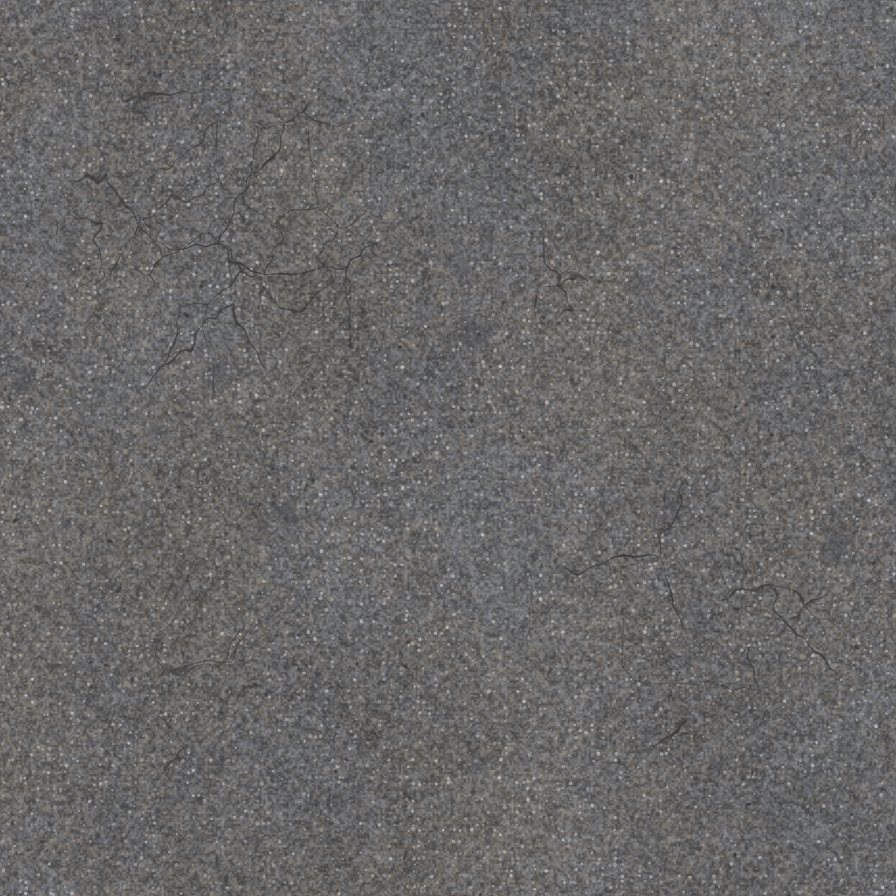
This texture is drawn by a Shadertoy shader. Its source:

```glsl
// Worn grey asphalt: fine grain, pale grit, soft stains and patches of hairline cracks.
#define BASE_TONE 0.404
#define FINE_GRAIN 0.17
#define COARSE_GRAIN 0.12
#define MOTTLE 0.07
#define GRIT_SHARE 0.30
#define GRIT_LIGHT 0.17
#define NET_FREQ 17.0
#define LONG_FREQ 8.0
#define CRACK_WIDTH 0.0009
#define CRACK_COLOR vec3(0.20, 0.195, 0.195)
#define STAIN_COLOR vec3(0.29, 0.30, 0.33)
#define TAN_COLOR vec3(0.56, 0.52, 0.46)

vec3 hash3(vec2 p) {
    vec3 q = fract(p.xyx * vec3(0.1031, 0.1030, 0.0973));
    q += dot(q, q.yxz + 33.33);
    return fract((q.xxy + q.yzz) * q.zyx);
}

float noise(vec2 p) {
    vec2 i = floor(p), f = fract(p);
    f = f * f * (3.0 - 2.0 * f);
    return mix(mix(hash3(i).x, hash3(i + vec2(1, 0)).x, f.x),
               mix(hash3(i + vec2(0, 1)).x, hash3(i + vec2(1, 1)).x, f.x), f.y);
}

float fbm(vec2 p) {
    float sum = 0.0, amp = 0.5;
    for (int i = 0; i < 4; i++) {
        sum += amp * noise(p);
        p = mat2(1.6, 1.2, -1.2, 1.6) * p + 7.3;
        amp *= 0.5;
    }
    return sum / 0.9375;
}

vec2 noise2(vec2 p) {
    return vec2(noise(p), noise(p + 51.7)) - 0.5;
}

// One random spot per cell: x = coverage, y = random value of the spot
vec2 spots(vec2 uv, float freq, float share, float radius, float blur, float seed) {
    vec2 p = uv * freq + seed;
    vec3 rnd = hash3(floor(p));
    vec3 kind = hash3(floor(p) + 91.0);
    float r = radius * mix(0.45, 1.0, kind.x);
    float d = length(fract(p) - mix(vec2(r), vec2(1.0 - r), rnd.xy));
    float cover = 1.0 - smoothstep(r - blur, r + blur, d);
    return vec2(cover * step(rnd.z, share), kind.y);
}

// Nearest cell border: x = distance in canvas units, y = random value of that border
vec2 cellBorder(vec2 uv, float freq, float seed) {
    vec2 p = uv * freq + seed, cell = floor(p), f = fract(p);
    vec2 nearId = vec2(0), toNear = vec2(0), otherId = vec2(0);
    float best = 9.0;
    for (int y = -1; y <= 1; y++)
    for (int x = -1; x <= 1; x++) {
        vec2 o = vec2(x, y), v = o + hash3(cell + o).xy - f;
        if (dot(v, v) < best) { best = dot(v, v); toNear = v; nearId = o; }
    }
    best = 9.0;
    for (int y = -2; y <= 2; y++)
    for (int x = -2; x <= 2; x++) {
        vec2 o = nearId + vec2(x, y), v = o + hash3(cell + o).xy - f;
        if (o == nearId) continue;
        float d = dot(0.5 * (toNear + v), normalize(v - toNear));
        if (d < best) { best = d; otherId = o; }
    }
    return vec2(best / freq, hash3(2.0 * cell + nearId + otherId + 17.0).z);
}

float patchMask(vec2 uv, vec2 center, vec2 radius) {
    return 1.0 - smoothstep(0.35, 1.0, length((uv - center) / radius));
}

float crackLine(vec2 border, float density, float width, float pixel) {
    float line = 1.0 - smoothstep(width - 0.7 * pixel, width + 0.7 * pixel, border.x);
    return line * smoothstep(border.y, border.y + 0.25, density);
}

void mainImage(out vec4 fragColor, in vec2 fragCoord) {
    vec2 uv = fragCoord / iResolution.y;
    float pixel = 1.0 / iResolution.y;

    // Grain and broad mottling
    float broad = fbm(uv * 5.0 + 3.0);
    float tone = BASE_TONE + FINE_GRAIN * (noise(uv * 430.0) - 0.5)
               + COARSE_GRAIN * (noise(uv * 210.0 + 9.0) - 0.5)
               + MOTTLE * (broad - 0.5) + 0.05 * (fbm(uv * 38.0) - 0.5);
    float warmth = 0.6 * fbm(uv * 9.0 + 40.0) + 0.4 * noise(uv * 130.0);
    vec3 color = tone * mix(vec3(0.985, 0.995, 1.025), vec3(1.035, 1.0, 0.965),
                            smoothstep(0.25, 0.75, warmth));

    // Soft bluish stains
    vec2 rough = uv + 0.012 * noise2(uv * 60.0);
    color = mix(color, STAIN_COLOR, 0.45 * spots(rough, 9.0, 0.16, 0.17, 0.10, 5.0).x);

    // Pale grit, tan pebbles and dark pits
    float gritShare = GRIT_SHARE * mix(0.4, 1.6, fbm(uv * 11.0 + 20.0));
    vec2 grit = spots(uv, 155.0, gritShare, 0.34, 77.0 * pixel, 13.0);
    color += GRIT_LIGHT * grit.x * mix(0.4, 1.4, grit.y * grit.y);
    vec2 chips = uv + 0.003 * noise2(uv * 240.0);
    vec2 pebble = spots(chips, 44.0, 0.09, 0.16, 0.06, 29.0);
    color = mix(color, TAN_COLOR, pebble.x * mix(0.2, 0.8, pebble.y));
    vec2 pit = spots(chips, 52.0, 0.09, 0.13, 0.06, 63.0);
    color = mix(color, CRACK_COLOR, pit.x * mix(0.25, 0.85, pit.y));

    // Crack networks, dense in a few patches and broken elsewhere
    vec2 bent = uv + 0.028 * noise2(uv * 22.0) + 0.010 * noise2(uv * 75.0);
    float density = 0.85 * patchMask(bent, vec2(0.24, 0.73), vec2(0.23, 0.25));
    density = max(density, 0.55 * patchMask(bent, vec2(0.76, 0.31), vec2(0.24, 0.24)));
    density = max(density, 0.42 * patchMask(bent, vec2(0.23, 0.25), vec2(0.19, 0.17)));
    density = max(density, 0.40 * patchMask(bent, vec2(0.58, 0.69), vec2(0.20, 0.07)));
    float width = CRACK_WIDTH * mix(0.4, 1.4, noise(uv * 30.0 + 70.0));
    float net = crackLine(cellBorder(bent, NET_FREQ, 4.0), density * 0.9, width, pixel);
    float longs = crackLine(cellBorder(bent, LONG_FREQ, 31.0), density, width * 1.2, pixel);
    float crack = max(0.75 * net, 0.9 * longs) * mix(0.55, 1.0, noise(uv * 45.0));
    color = mix(color, CRACK_COLOR, crack);

    fragColor = vec4(clamp(color, 0.0, 1.0), 1.0);
}
```
